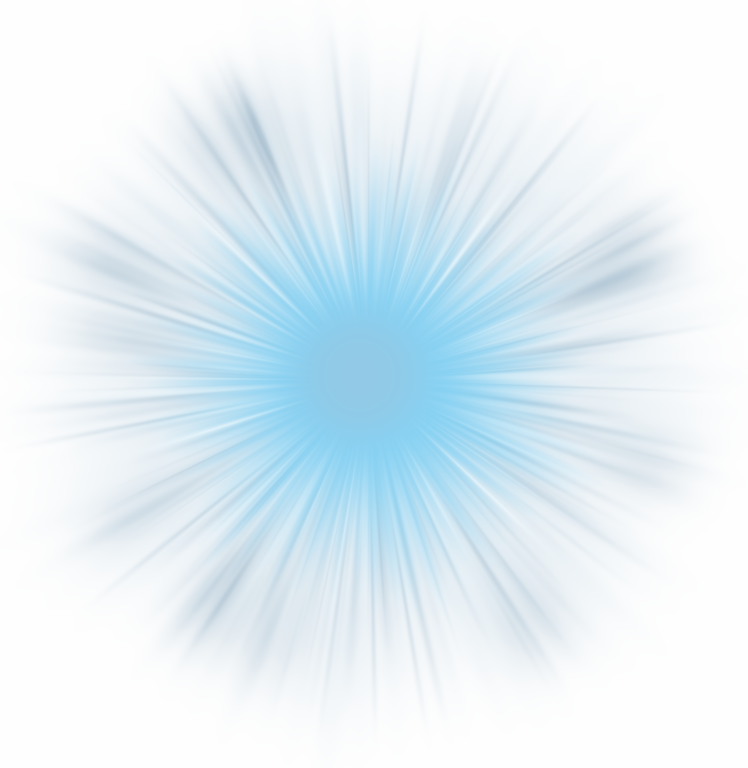
Give the GLSL for this background, as a Shadertoy shader.

```glsl
const float TAU = 6.2831853;

vec4 hash4(float n) {
    return fract(sin(n * vec4(12.99, 78.23, 39.42, 57.17) + 4.1) * 4375.85);
}

// Signed distance between two angles, in turns
float turnGap(float a, float b) {
    return fract(a - b + 0.5) - 0.5;
}

// Angular cells, each holding one ray with its own width, reach and strength
float rays(float turn, float radius, float count, float seed) {
    float x = turn * count;
    float sum = 0.0;
    for (float k = -1.0; k <= 1.0; k++) {
        float cell = floor(x) + k;
        vec4 h = hash4(mod(cell, count) + seed);
        float offset = (x - cell - 0.2 - 0.6 * h.x) / mix(0.09, 0.34, h.y);
        float reach = mix(0.28, 0.50, h.z);
        float fade = 1.0 - smoothstep(reach * 0.55, reach, radius);
        sum += exp(-offset * offset) * fade * (0.2 + 0.8 * h.w);
    }
    return sum;
}

// Soft wisps: angle in turns, radius, angular width, strength
float wisps(float turn, float radius) {
    vec4 spots[11] = vec4[](
        vec4(0.317, 0.34, 0.010, 0.55), vec4(0.335, 0.36, 0.026, 0.32),
        vec4(0.064, 0.31, 0.011, 0.62), vec4(0.654, 0.33, 0.016, 0.52),
        vec4(0.692, 0.35, 0.020, 0.30), vec4(0.430, 0.36, 0.018, 0.38),
        vec4(0.475, 0.30, 0.016, 0.28), vec4(0.583, 0.35, 0.013, 0.28),
        vec4(0.953, 0.39, 0.020, 0.28), vec4(0.845, 0.38, 0.022, 0.32),
        vec4(0.075, 0.40, 0.022, 0.38));
    float sum = 0.0;
    for (int i = 0; i < 11; i++) {
        vec4 s = spots[i];
        float across = turnGap(turn, s.x) / s.z;
        float along = (radius - s.y) / 0.095;
        sum += s.w * exp(-across * across - along * along);
    }
    return sum;
}

// Long hairline rays that pass the edge of the burst
float hairlines(float turn, float radius) {
    float turns[20] = float[](0.267, 0.226, 0.418, 0.453, 0.514, 0.530, 0.608,
        0.190, 0.141, 0.086, 0.025, 0.728, 0.753, 0.776, 0.840, 0.906, 0.967,
        0.321, 0.345, 0.183);
    float sum = 0.0;
    for (int i = 0; i < 20; i++) {
        vec4 h = hash4(float(i) + 7.0);
        float across = turnGap(turn, turns[i]) / mix(0.0013, 0.0026, h.x);
        sum += exp(-across * across) * (0.6 + 0.4 * h.y);
    }
    return sum * smoothstep(0.12, 0.26, radius) * (1.0 - smoothstep(0.27, 0.50, radius));
}

void mainImage(out vec4 fragColor, in vec2 fragCoord) {
    vec2 p = (fragCoord - 0.5 * iResolution.xy) / iResolution.y - vec2(-0.007, 0.005);
    float radius = length(p);
    float angle = atan(p.y, p.x);
    float turn = fract(angle / TAU);

    // Layered sines vary the burst around the circle
    float broad = 0.5 * sin(angle * 7.0 + 1.3) + 0.3 * sin(angle * 13.0 + 4.0)
                + 0.2 * sin(angle * 23.0 + 2.0);
    float fine = 0.5 * sin(angle * 41.0 + 2.0 * broad) + 0.5 * sin(angle * 67.0 + 1.0);
    float outside = smoothstep(0.06, 0.20, radius);
    float edgeFade = 1.0 - smoothstep(0.36, 0.51, radius);

    // Pale haze and streaked grey wisps
    vec3 color = vec3(0.995);
    float haze = 1.0 - smoothstep(0.20, 0.51, radius * (1.0 - 0.08 * broad - 0.04 * fine));
    color = mix(color, vec3(0.82, 0.88, 0.92), 0.60 * haze);
    float streaks = rays(turn, 0.0, 83.0, 11.0);
    float smoke = wisps(turn, radius) * (0.75 + 0.2 * fine + 0.5 * streaks) * edgeFade;
    color = mix(color, vec3(0.62, 0.72, 0.79), min(smoke, 0.8));

    // Blue glow with a streaked rim
    float rim = radius * (1.0 + outside * (0.10 * broad + 0.09 * fine));
    float glow = 1.0 - smoothstep(0.08, 0.30, rim);
    color = mix(color, vec3(0.53, 0.82, 0.95), glow);

    // Thin dark and light rays
    float dark = rays(turn, radius, 64.0, 3.0) + 0.7 * rays(turn, radius, 118.0, 91.0);
    float light = rays(turn, radius, 52.0, 37.0) + 0.7 * rays(turn, radius, 97.0, 160.0);
    vec3 darkTint = mix(vec3(0.64, 0.74, 0.81), vec3(0.48, 0.79, 0.93), glow);
    color = mix(color, darkTint, min(0.36 * dark, 0.65) * outside);
    color = mix(color, vec3(0.95, 0.985, 1.0), min(0.42 * light, 0.65) * outside);
    color = mix(color, darkTint, min(0.42 * hairlines(turn, radius), 0.6));

    // Muted core
    float core = 1.0 - smoothstep(0.02, 0.12, length(p + vec2(0.012, -0.006)));
    color = mix(color, vec3(0.57, 0.79, 0.90), core);
    fragColor = vec4(color, 1.0);
}
```
